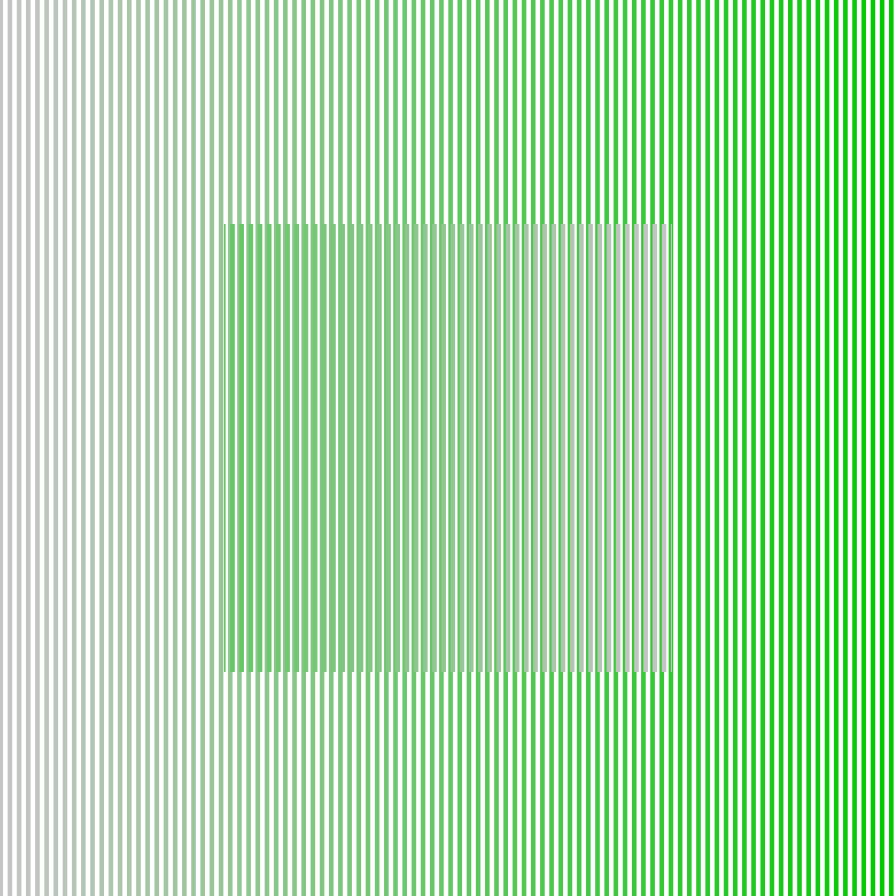
Give the GLSL for this pattern, as a Shadertoy shader.

```glsl
const float PERIOD = 0.010247;        // stripe spacing, in canvas widths
const float BAR_SHARE = 0.5;          // part of each period that is inked
const float OUTER_PHASE = 0.0008;     // centre of the first bar
const float INNER_SHIFT = 0.0025;     // sideways offset of the inner bars
const float SQUARE_HALF = 0.25;       // half side of the central square
const vec3 PAPER = vec3(0.995, 1.0, 0.995);
const vec3 GREY = vec3(0.78, 0.77, 0.78);
const vec3 GREEN = vec3(0.0, 0.79, 0.0);

// Coverage of a shape from its signed distance
float coverage(float dist, float pixel) {
    return clamp(0.5 - dist / pixel, 0.0, 1.0);
}

// Repeated vertical bars, centred on multiples of the period
float bars(float x, float pixel) {
    float fromCentre = abs(fract(x / PERIOD + 0.5) - 0.5) * PERIOD;
    return coverage(fromCentre - 0.5 * BAR_SHARE * PERIOD, pixel);
}

// Ink fades from grey to green
vec3 ink(float amount) {
    return mix(GREY, GREEN, clamp(amount, 0.0, 1.0));
}

void mainImage(out vec4 fragColor, in vec2 fragCoord) {
    vec2 uv = fragCoord / iResolution.xy;
    float pixel = 1.0 / iResolution.x;

    // Background stripes, greener to the right
    float outer = bars(uv.x - OUTER_PHASE, pixel);
    vec3 color = mix(PAPER, ink(uv.x), outer);

    // Shifted stripes in the square, with the fade reversed
    vec2 edge = abs(uv - 0.5) - SQUARE_HALF;
    float square = coverage(max(edge.x, edge.y), pixel);
    float inner = bars(uv.x - OUTER_PHASE - INNER_SHIFT, pixel);
    float reversedFade = 0.5 + SQUARE_HALF - uv.x;
    color = mix(color, ink(reversedFade), inner * square);

    fragColor = vec4(color, 1.0);
}
```
